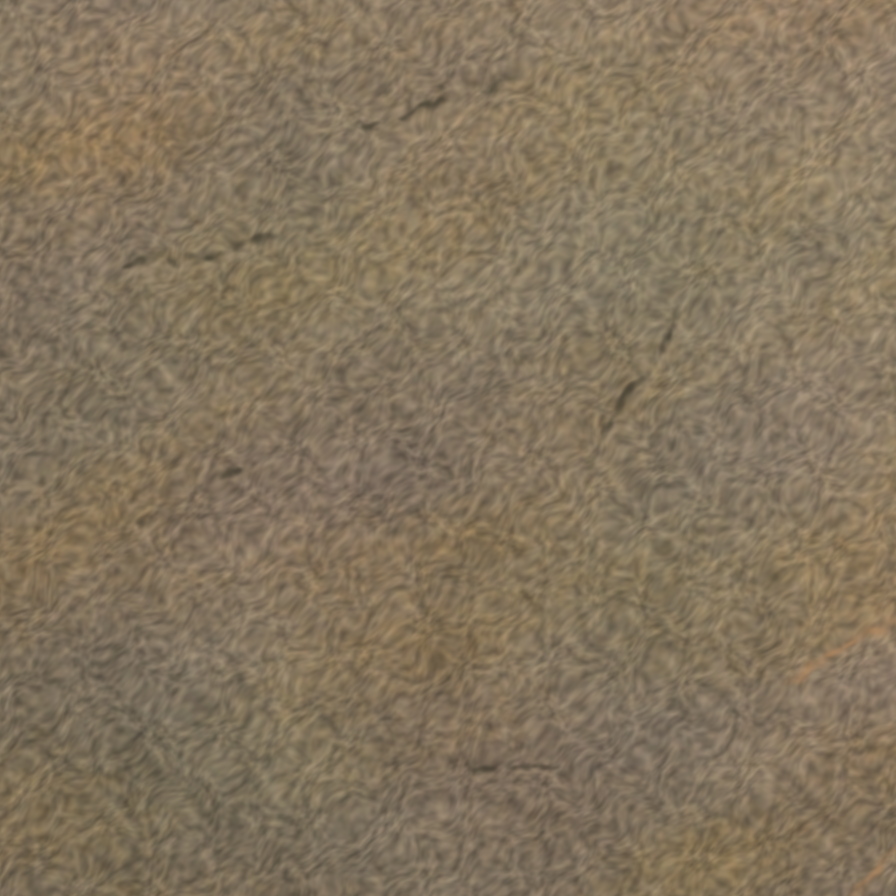
Reproduce this texture procedurally as a three.js fragment shader.

```glsl
// Weathered brown sandstone with slanted grain, soft stains, broken cracks and pale veins.
varying vec2 vUv;

// Colours
const vec3 STONE = vec3(0.516, 0.457, 0.371);
const vec3 OCHRE_SHIFT = vec3(0.026, 0.003, -0.040);
const vec3 GREY_SHIFT = vec3(-0.020, -0.010, 0.016);
const vec3 GREEN_SHIFT = vec3(-0.018, 0.008, -0.004);
const vec3 CRACK_COLOUR = vec3(0.25, 0.23, 0.18);
const vec3 RIM_COLOUR = vec3(0.64, 0.56, 0.45);
const vec3 VEIN_COLOUR = vec3(0.72, 0.54, 0.37);

// Grain and stains
const float GRAIN_ANGLE = 0.72;
const vec2 GRAIN_SCALE = vec2(66.0, 100.0);
const float GRAIN_CONTRAST = 0.29;
const float STAIN_ANGLE = 0.35;
const vec2 STAIN_SCALE = vec2(2.6, 6.0);
const vec2 LIGHT_SLOPE = vec2(0.08, 0.11);

// Cracks
const int CRACK_COUNT = 7;
const vec2 CRACK_START = vec2(0.45, 0.87);
const vec2 CRACK_STEP = vec2(0.7549, 0.5698);
const float CRACK_WIDTH = 0.0048;

vec2 hashGradient(vec2 cell) {
  vec3 p = fract(cell.xyx * vec3(0.1031, 0.1030, 0.0973));
  p += dot(p, p.yzx + 33.33);
  float angle = 6.2832 * fract((p.x + p.y) * p.z);
  return vec2(cos(angle), sin(angle));
}

float gradientNoise(vec2 p) {
  vec2 i = floor(p), f = p - i;
  vec2 u = f * f * f * (f * (f * 6.0 - 15.0) + 10.0);
  vec2 e = vec2(1.0, 0.0);
  float a = dot(hashGradient(i), f);
  float b = dot(hashGradient(i + e.xy), f - e.xy);
  float c = dot(hashGradient(i + e.yx), f - e.yx);
  float d = dot(hashGradient(i + e.xx), f - e.xx);
  return mix(mix(a, b, u.x), mix(c, d, u.x), u.y);
}

// Coordinates along and across a direction
vec2 alignTo(vec2 p, float angle) {
  float c = cos(angle), s = sin(angle);
  return vec2(c * p.x + s * p.y, c * p.y - s * p.x);
}

float softLine(float offset, float width) {
  float d = offset / width;
  return exp(-d * d);
}

// Two sizes of slanted bumps, bent slightly to hide the lattice
float grainHeight(vec2 uv) {
  vec2 bend = vec2(gradientNoise(uv * 23.0), gradientNoise(uv * 23.0 + 71.0));
  vec2 p = alignTo(uv + 0.012 * bend, GRAIN_ANGLE) * GRAIN_SCALE + 200.0;
  float fine = gradientNoise(alignTo(p, 0.6) * 1.75 + 37.0);
  return gradientNoise(p) + 0.5 * fine;
}

// Broad tints plus faint colour flecks
vec3 stainShift(vec2 uv) {
  vec2 p = alignTo(uv, STAIN_ANGLE) * STAIN_SCALE + 40.0;
  float warmth = gradientNoise(p) + 0.5 * gradientNoise(p * 2.3 + 9.0);
  warmth += 0.45 * gradientNoise(uv * 58.0 + 13.0);
  float moss = gradientNoise(uv * 3.5 + 61.0) + 0.6 * gradientNoise(uv * 75.0 + 5.0);
  vec3 shift = OCHRE_SHIFT * max(warmth, 0.0) + GREY_SHIFT * max(-warmth, 0.0);
  return 1.4 * shift + GREEN_SHIFT * moss;
}

// Scatters broken cracks; every fourth line is a pale vein
vec3 addCracks(vec3 colour, vec2 uv) {
  float wobble = 0.018 * gradientNoise(uv * 11.0 + 17.0)
               + 0.008 * gradientNoise(uv * 48.0 + 29.0);
  for (int i = 0; i < CRACK_COUNT; i++) {
    float id = float(i);
    float turn = fract(0.42 + 0.18 * id);
    vec2 centre = fract(CRACK_START + CRACK_STEP * id);
    vec2 p = alignTo(uv - centre, mix(-0.2, 1.05, turn));
    p.y += wobble;
    float halfLength = mix(0.20, 0.09, turn);
    float taper = 1.0 - smoothstep(0.55 * halfLength, halfLength, abs(p.x));
    float gaps = gradientNoise(vec2(p.x * 24.0, id * 7.3 + 0.5))
               + 0.6 * gradientNoise(uv * 62.0 + id);
    float broken = taper * smoothstep(-0.15, 0.4, gaps);
    if (mod(id, 4.0) == 2.0) {
      float vein = softLine(p.y, CRACK_WIDTH * 1.1) * taper;
      colour = mix(colour, VEIN_COLOUR, vein * mix(0.3, 0.65, broken));
    } else {
      float width = CRACK_WIDTH * mix(0.6, 1.1, broken);
      float rim = softLine(p.y + 1.9 * CRACK_WIDTH, CRACK_WIDTH) * taper;
      colour = mix(colour, RIM_COLOUR, 0.4 * rim * smoothstep(-0.3, 0.3, gaps));
      colour = mix(colour, CRACK_COLOUR, 0.72 * softLine(p.y, width) * broken);
    }
  }
  return colour;
}

void main() {
  float mottling = 0.08 * gradientNoise(vUv * 5.0 + 3.0)
                 + 0.10 * gradientNoise(vUv * 17.0 + 83.0);
  float light = 1.0 + dot(vUv - 0.5, LIGHT_SLOPE) + mottling;
  light += GRAIN_CONTRAST * grainHeight(vUv);
  vec3 colour = (STONE + stainShift(vUv)) * light;
  gl_FragColor = vec4(addCracks(colour, vUv), 1.0);
}
```
